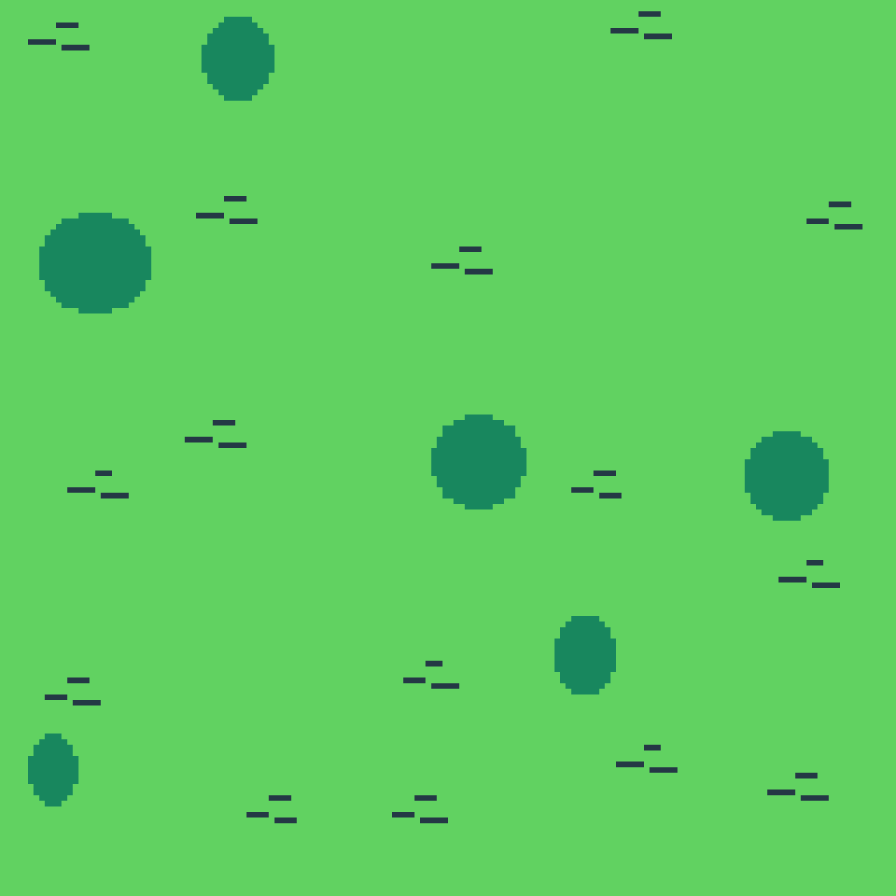
This texture is drawn by a three.js fragment shader. Its source:

```glsl
varying vec2 vUv;

const vec3 GRASS = vec3(0.382, 0.825, 0.382);
const vec3 BUSH = vec3(0.095, 0.53, 0.37);
const vec3 DASH = vec3(0.14, 0.22, 0.27);

vec2 hash2(vec2 p) {
  vec2 q = vec2(dot(p, vec2(127.1, 311.7)), dot(p, vec2(269.5, 183.3)));
  return fract(sin(q) * 43758.5453);
}

// Shuffles the 5 x 5 tiles into unique ranks 0..24
float tileRank(vec2 tile) {
  float order = 7.0 * tile.x + 5.0 * tile.x * tile.x + 10.0 * tile.y;
  return floor(mod(order + 0.5, 25.0));
}

// One-block-high bar covering columns from..to of a row
bool inDash(vec2 block, float row, float from, float to) {
  return abs(block.y - row - 0.5) < 0.5 && block.x > from && block.x < to;
}

// Three staggered dashes with slightly varied lengths
bool inTuft(vec2 block, vec2 seed) {
  vec2 vary = hash2(seed + 17.0);
  return inDash(block, 1.0, step(0.6, vary.x), 5.0)
      || inDash(block, 4.0, 5.0, 8.0 + step(0.3, vary.y))
      || inDash(block, 0.0, 6.0, 11.0 - step(0.9, vary.x));
}

vec3 meadow(vec2 uv) {
  // Blocky grid of 160 units, grouped in tiles of 32
  vec2 block = floor(uv * 160.0) + 0.5;
  vec2 tile = floor(block / 32.0);
  float rank = tileRank(tile);
  bool isBush = rank < 6.0;

  // Random whole-block position that keeps the item inside its tile
  vec2 size = isBush ? floor(vec2(9.0, 13.0) + rank * vec2(2.21, 1.01)) : vec2(11.0, 5.0);
  vec2 corner = floor(1.0 + hash2(tile + 3.0) * (31.0 - size));
  vec2 local = block - tile * 32.0 - corner;

  if (isBush) {
    return length(local / size - 0.5) < 0.5 ? BUSH : GRASS;
  }
  return rank < 21.0 && inTuft(local, tile) ? DASH : GRASS;
}

void main() {
  // Average 4 x 4 samples to smooth the block edges
  vec2 footprint = fwidth(vUv);
  vec3 color = vec3(0.0);
  for (int y = 0; y < 4; y++) {
    for (int x = 0; x < 4; x++) {
      vec2 offset = (vec2(float(x), float(y)) + 0.5) / 4.0 - 0.5;
      color += meadow(vUv + offset * footprint);
    }
  }
  gl_FragColor = vec4(color / 16.0, 1.0);
}
```
